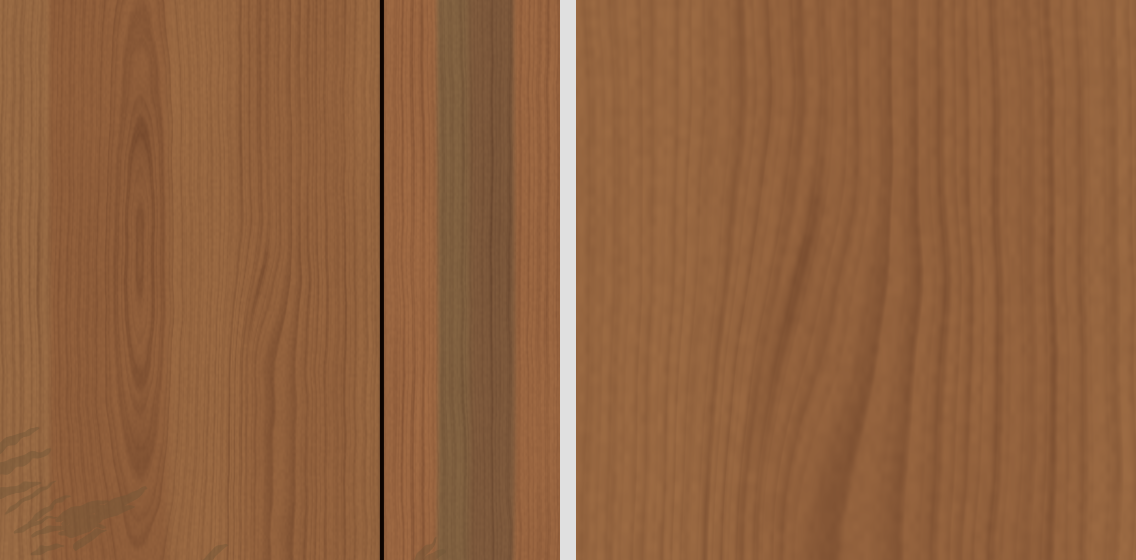
Left: the whole. Right: its middle third, enlarged.
Write a WebGL 1 fragment shader that draws this texture.

```glsl
precision highp float;
uniform vec2 u_resolution;

#define GAP_X 0.682
#define GAP_HALF 0.0036
#define RING_DENSITY 58.0
#define RING_CONTRAST 0.13
#define FINE_CONTRAST 0.06
#define PORE_CONTRAST 0.045
#define MOTTLE 0.07
#define STAIN_OPACITY 0.42
#define STAIN_COUNT 20

float hash(vec2 p) {
  vec3 q = fract(vec3(p.xyx) * 0.1031);
  q += dot(q, q.yzx + 33.33);
  return fract((q.x + q.y) * q.z);
}

float noise(vec2 p) {
  vec2 i = floor(p), f = fract(p);
  f = f * f * (3.0 - 2.0 * f);
  return mix(mix(hash(i), hash(i + vec2(1.0, 0.0)), f.x),
             mix(hash(i + vec2(0.0, 1.0)), hash(i + 1.0), f.x), f.y);
}

float fbm(vec2 p) {
  float sum = 0.0, gain = 0.5;
  for (int i = 0; i < 4; i++) {
    sum += gain * noise(p);
    p = p * 2.03 + 17.0;
    gain *= 0.5;
  }
  return sum;
}

// Growth rings: slow darkening that ends in a sharper edge
float rings(float t, float seed) {
  float cell = floor(t), f = fract(t);
  float edge = 0.4 + 0.35 * hash(vec2(cell + 100.0, seed));
  float strength = 0.25 + 0.75 * hash(vec2(cell + 100.0, seed + 9.0));
  float rise = smoothstep(0.0, edge, f);
  return strength * rise * rise * (1.0 - smoothstep(edge, edge + 0.2, f));
}

// Coordinate across the grain: nested arches on the left board, near straight on the right
float grainCoord(vec2 p) {
  float wave = 0.018 * (fbm(vec2(p.x * 6.0, p.y * 3.0)) - 0.47)
             + 0.003 * (noise(vec2(p.x * 22.0, p.y * 18.0)) - 0.5);
  float bend = (p.x - 0.46) / 0.055;
  float drift = 0.042 * exp(-bend * bend) * (1.0 - smoothstep(0.34, 0.62, p.y));
  float arch = length(vec2(p.x + drift - 0.25, 0.115 * (p.y - 0.55)));
  return (p.x < GAP_X ? arch : p.x + 0.7) + wave;
}

// Staves across the width, each with its own tint
vec3 staveColor(vec2 p) {
  float x = p.x + 0.004 * (noise(vec2(p.y * 5.0, 3.0)) - 0.5);
  vec3 tan_ = vec3(0.605, 0.422, 0.268);
  vec3 russet = vec3(0.570, 0.374, 0.232);
  vec3 honey = vec3(0.605, 0.412, 0.258);
  vec3 orange = vec3(0.618, 0.408, 0.258);
  vec3 olive = vec3(0.507, 0.382, 0.252);
  vec3 umber = vec3(0.494, 0.350, 0.234);
  vec3 c = mix(tan_, russet, smoothstep(0.082, 0.096, x));
  c = mix(c, honey, smoothstep(0.285, 0.315, x));
  c = mix(c, mix(russet, honey, 0.35), smoothstep(0.39, 0.47, x));
  c = mix(c, honey, smoothstep(0.60, 0.67, x));
  c = mix(c, orange, step(GAP_X, p.x));
  c = mix(c, olive, smoothstep(0.774, 0.788, x));
  c = mix(c, umber, smoothstep(0.825, 0.85, x));
  return mix(c, orange * 0.985, smoothstep(0.912, 0.926, x));
}

// Tapered stroke from a root along an angle
float stroke(vec2 p, vec2 root, float angle, float len, float halfWidth) {
  vec2 dir = vec2(cos(angle), sin(angle));
  vec2 q = p - root;
  float t = dot(q, dir) / len;
  float side = dot(q, vec2(-dir.y, dir.x)) - 0.012 * t * (1.0 - t);
  float width = halfWidth * sqrt(max(4.0 * t * (1.0 - t), 0.0)) * (1.15 - 0.6 * t);
  return (1.0 - smoothstep(-0.0012, 0.0012, abs(side) - width))
       * smoothstep(0.0, 0.04, t) * (1.0 - smoothstep(0.96, 1.0, t));
}

// Faint brushed sprigs along the lower edge
float stains(vec2 p) {
  p += 0.008 * (vec2(noise(p * 70.0), noise(p * 70.0 + 40.0)) - 0.5);
  float cover = 0.0;
  for (int i = 0; i < STAIN_COUNT; i++) {
    float k = float(i);
    vec2 h = vec2(hash(vec2(k, 2.0)), hash(vec2(k, 7.0)));
    vec2 root = vec2(0.2 * h.x - 0.03, 0.11 * h.y);
    if (i < 3) root = vec2(-0.02, 0.11 + 0.04 * k);
    if (i > 15) root = vec2(0.335 + 0.385 * mod(k, 2.0) + 0.03 * h.x, -0.015);
    float len = mix(0.06, 0.13, h.y) * (i > 15 ? 0.65 : 1.0);
    float angle = 0.2 + 0.5 * hash(vec2(k, 13.0)) + (i > 15 ? 0.4 : 0.0);
    cover = max(cover, stroke(p, root, angle, len, mix(0.003, 0.011, h.x)));
  }
  return cover;
}

void main() {
  vec2 p = gl_FragCoord.xy / u_resolution;
  float g = grainCoord(p);
  vec3 color = staveColor(p);

  // Ring lines, fading in and out along the board
  float fade = 0.45 + 0.8 * noise(vec2(p.x * 16.0, p.y * 4.0));
  float shade = RING_CONTRAST * fade * rings(g * RING_DENSITY, 1.0);
  shade += FINE_CONTRAST * rings(g * RING_DENSITY * 2.3, 5.0);

  // Dark slanted streak and the two arch hearts
  float along = smoothstep(0.36, 0.58, p.y);
  float streak = (p.x - mix(0.435, 0.479, along)) / 0.006;
  shade += 0.1 * exp(-streak * streak) * smoothstep(0.35, 0.5, p.y) * (1.0 - smoothstep(0.51, 0.59, p.y));
  vec2 heart = (p - vec2(0.252, p.y > 0.5 ? 0.76 : 0.23)) / vec2(0.024, 0.09);
  shade += 0.07 * exp(-dot(heart, heart));

  // Cloudy tone and fine pores
  shade += MOTTLE * (fbm(vec2(g * 22.0, p.y * 3.5)) - 0.47);
  shade += PORE_CONTRAST * (noise(p * vec2(300.0, 170.0)) - 0.5);
  color *= 1.0 - shade * vec3(0.9, 1.1, 1.15);

  color = mix(color, vec3(0.43, 0.33, 0.21), STAIN_OPACITY * stains(p));

  // Gap between boards with a soft shadow
  float d = abs(p.x - GAP_X);
  color *= 1.0 - 0.15 * exp(-d * 160.0);
  color = mix(vec3(0.05, 0.015, 0.0), color, smoothstep(GAP_HALF - 0.0012, GAP_HALF + 0.0012, d));
  gl_FragColor = vec4(color, 1.0);
}
```
